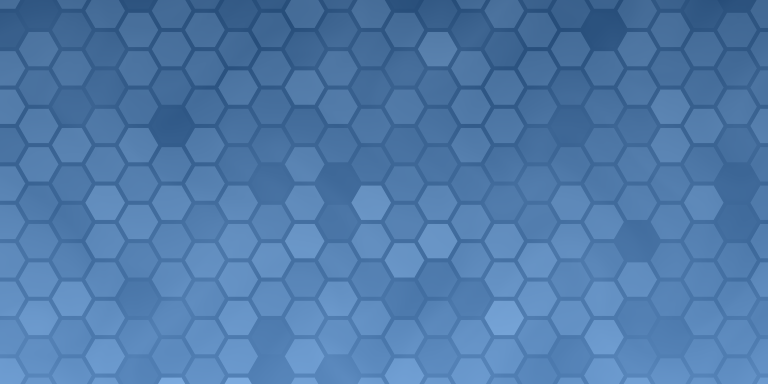
A WebGL 1 fragment shader for this pattern:

```glsl
precision highp float;
// Blue honeycomb of flat-topped cells with uneven brightness over a soft vertical gradient.

uniform vec2 u_resolution;

const float ROWS = 10.0;                        // cells per canvas height
const vec2 GRID_ORIGIN = vec2(0.014, 0.022);    // centre of one cell, in canvas heights
const float HALF_GAP = 0.053;                   // half line width, in cell heights
const vec3 GROUND_TOP = vec3(0.168, 0.318, 0.490);
const vec3 GROUND_BOTTOM = vec3(0.330, 0.512, 0.720);
const vec3 CELL_LIFT = vec3(0.165, 0.168, 0.165); // colour added to the brightest cell
const float CLOUD_DEPTH = 0.036;                // strength of the soft patches
const float CELL_OPACITY = 0.55;                // how far cells hide the patches
const vec2 LATTICE = vec2(1.7320508, 1.0);      // period of the rectangular sublattice

float hash(vec2 p) {
  return fract(sin(dot(p, vec2(127.1, 311.7))) * 4375.85);
}

// Soft patches from layered, warped sines, about -1 to 1.
float clouds(vec2 p) {
  float sum = 0.0;
  float weight = 0.5;
  p *= 7.0;
  for (int i = 0; i < 4; i++) {
    p += 0.8 * sin(p.yx * 1.3 + vec2(1.7, 4.1));
    sum += weight * sin(p.x + 0.6) * sin(p.y + 2.3);
    p = mat2(0.8, 0.6, -0.6, 0.8) * p * 1.45;
    weight *= 0.65;
  }
  return sum;
}

// xy: offset from the nearest cell centre, zw: identity of that cell.
vec4 hexCell(vec2 p) {
  vec2 idA = floor(p / LATTICE + 0.5);
  vec2 idB = floor(p / LATTICE) + 0.5;
  vec2 a = p - idA * LATTICE;
  vec2 b = p - idB * LATTICE;
  return dot(a, a) < dot(b, b) ? vec4(a, idA) : vec4(b, idB);
}

// Distance to the border of a flat-topped cell of height one, positive inside.
float hexInset(vec2 p) {
  p = abs(p);
  return 0.5 - max(p.y, dot(p, vec2(0.8660254, 0.5)));
}

void main() {
  vec2 uv = gl_FragCoord.xy / u_resolution.y;
  float pixel = ROWS / u_resolution.y;

  // Ground, also seen as the lines between cells
  vec3 gradient = mix(GROUND_BOTTOM, GROUND_TOP, uv.y);
  float patches = CLOUD_DEPTH * clouds(uv);
  vec3 ground = gradient + patches;

  // Cells: mostly mid tones, a few bright, a few sunk into the ground
  vec4 cell = hexCell((uv - GRID_ORIGIN) * ROWS);
  float tone = hash(cell.zw * 2.0 + 13.0);
  float rare = hash(cell.zw * 2.0 + 71.0);
  float lift = 0.22 + 0.48 * tone + 0.36 * smoothstep(0.76, 0.98, rare);
  lift *= smoothstep(0.0, 0.13, tone);
  vec3 face = gradient + patches * (1.0 - CELL_OPACITY * lift) + CELL_LIFT * lift;

  float inside = smoothstep(-0.6 * pixel, 0.6 * pixel, hexInset(cell.xy) - HALF_GAP);
  gl_FragColor = vec4(mix(ground, face, inside), 1.0);
}
```
